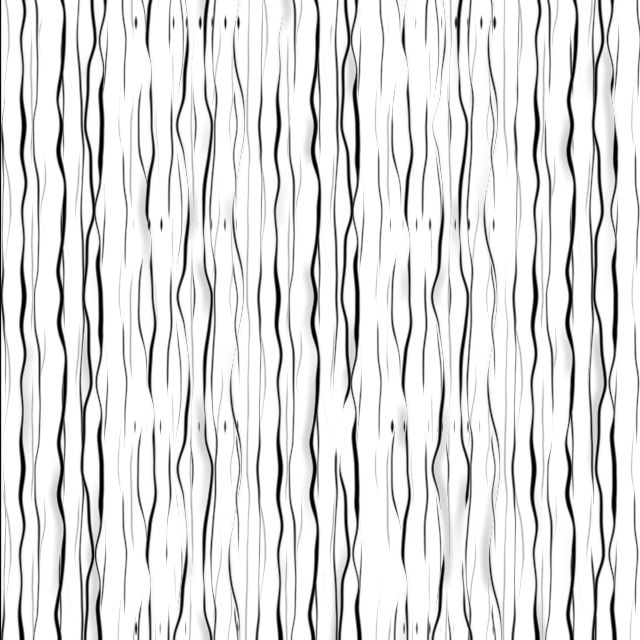
Reproduce this texture procedurally as a Shadertoy shader.

```glsl
const vec2 TILE = vec2(0.4, 0.268);       // repeat of the grain
const float EDGE = 0.0021;                // softness of a stroke
const float FREE = 1024.0;                // wrap that never shows
const float SLOW_SWAY = 0.030;
const float KINK_SWAY = 0.009;
const float DRIFT = 0.010;
const float SMUDGE_WIDTH = 0.012;
const float SMUDGE_INK = 0.17;
const float GLOW_INK = 0.05;
const float ROW_GAP = 0.3155;             // rows of small spindles
const float ROW_START = 0.018;
const float SPINDLE_GAP = 0.02;
const vec2 SPINDLE_SIZE = vec2(0.0020, 0.014);
const vec2 SPINDLE_SPAN = vec2(0.21, 0.38);

struct Layer {
    float count;      // strands per tile
    float halfWidth;
    float gaps;       // 0 unbroken, 1 absent
    float sway;
    float jitter;
    float ink;
    float smudge;
    float seed;
};
const Layer BOLD  = Layer(8.0, 0.0031, 0.06, 1.0, 0.4, 1.0, 1.0, 11.0);
const Layer THIN  = Layer(12.0, 0.0013, 0.36, 0.7, 0.7, 0.95, 0.0, 47.0);
const Layer FAINT = Layer(14.0, 0.0008, 0.45, 0.6, 0.7, 0.4, 0.0, 83.0);

float hash(vec2 p) {
    vec3 q = fract(p.xyx * vec3(0.1031, 0.1030, 0.0973));
    q += dot(q, q.yzx + 33.33);
    return fract((q.x + q.y) * q.z);
}

// Smooth 1D noise that repeats after "wrap" knots
float noise(float t, float wrap, float seed) {
    float i = floor(t), f = fract(t);
    f = f * f * (3.0 - 2.0 * f);
    return mix(hash(vec2(mod(i, wrap), seed)),
               hash(vec2(mod(i + 1.0, wrap), seed)), f);
}

float tiledNoise(float y, float knots, float seed) {
    return noise(y / TILE.y * knots, knots, seed);
}

// Fades and narrows together as life goes from 1 to 0
float stroke(float dist, float halfWidth, float life, float soft) {
    float w = mix(-soft, halfWidth, life);
    return 1.0 - smoothstep(w - soft, w + soft, dist);
}

float strands(vec2 uv, Layer layer, float soft) {
    float spacing = TILE.x / layer.count;
    float home = floor(uv.x / spacing);
    float ink = 0.0;
    for (int k = -2; k <= 2; k++) {
        float id = home + float(k);
        float kind = mod(id, layer.count) + layer.seed;
        float own = id + 2.0 * layer.seed + 200.0;

        // Meandering path
        float jitter = layer.jitter * (hash(vec2(kind, 5.0)) - 0.5);
        float path = SLOW_SWAY * (tiledNoise(uv.y, 2.0, kind + 0.3) - 0.5)
                   + KINK_SWAY * (tiledNoise(uv.y, 6.0, kind + 0.6) - 0.5)
                   + DRIFT * (noise(uv.y * 3.0, FREE, own) - 0.5);
        float dx = uv.x - (id + 0.5 + jitter) * spacing - layer.sway * path;

        // Swelling width and tapered breaks
        float swell = 0.35 + 0.95 * tiledNoise(uv.y, 3.0, kind + 0.9);
        float body = smoothstep(layer.gaps - 0.25, layer.gaps + 0.25,
                                tiledNoise(uv.y, 3.0, kind + 0.45));
        float breaks = smoothstep(0.03, 0.16, noise(uv.y * 6.0, FREE, own + 0.5));
        float life = body * breaks;
        float line = stroke(abs(dx), layer.halfWidth * swell, life, soft);
        ink = max(ink, layer.ink * line);

        // Grey wash along one side
        float side = hash(vec2(kind, 9.0)) < 0.5 ? -1.0 : 1.0;
        float wash = smoothstep(0.68, 0.98, noise(uv.y * 9.0, FREE, own + 0.25));
        float reach = 1.0 - smoothstep(0.0, SMUDGE_WIDTH, abs(dx - side * 0.007));
        float glow = GLOW_INK * life * (1.0 - smoothstep(0.002, 0.007, abs(dx)));
        ink = max(ink, layer.smudge * (SMUDGE_INK * wash * reach + glow));
    }
    return ink;
}

float spindles(vec2 uv, float soft) {
    float row = floor((uv.y - ROW_START) / ROW_GAP + 0.5);
    float column = floor(uv.x / SPINDLE_GAP);
    float strength = hash(vec2(column + 7.0, row + 31.0));
    float dx = abs(uv.x - (column + 0.35 + 0.3 * strength) * SPINDLE_GAP);
    float dy = abs(uv.y - ROW_START - row * ROW_GAP) / SPINDLE_SIZE.y;
    float life = strength * max(0.0, 1.0 - dy * dy);
    float place = mod((column + 0.5) * SPINDLE_GAP, TILE.x);
    float inside = step(SPINDLE_SPAN.x, place) * step(place, SPINDLE_SPAN.y);
    return inside * stroke(dx, SPINDLE_SIZE.x, life, soft);
}

void mainImage(out vec4 fragColor, in vec2 fragCoord) {
    vec2 uv = fragCoord / iResolution.y;
    float soft = max(EDGE, 0.75 / iResolution.y);

    float ink = strands(uv, BOLD, soft);
    ink = max(ink, strands(uv, THIN, soft));
    ink = max(ink, strands(uv, FAINT, soft));
    ink = max(ink, spindles(uv, soft));
    ink = max(ink, 1.0 - smoothstep(0.0005, 0.003, uv.x));  // dark left rim

    fragColor = vec4(vec3(1.0 - ink), 1.0);
}
```
